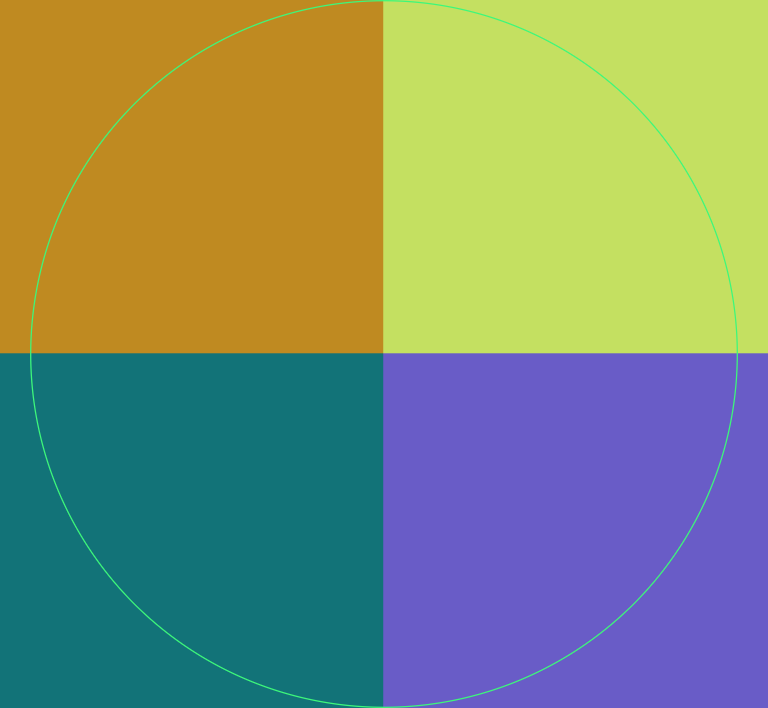
Reproduce this background procedurally as a Shadertoy shader.

```glsl
#define UPPER_LEFT vec3(0.75, 0.54, 0.13)
#define UPPER_RIGHT vec3(0.77, 0.88, 0.38)
#define LOWER_LEFT vec3(0.07, 0.45, 0.47)
#define LOWER_RIGHT vec3(0.41, 0.36, 0.78)
#define RING_COLOR vec3(0.24, 0.97, 0.48)
#define SPLIT vec2(0.499, 0.501)
#define RING_RADIUS 0.499
#define RING_WIDTH 0.0018

// Coverage of the positive side of an edge, one pixel soft
float coverage(float dist, float pixel) {
    return clamp(dist / pixel + 0.5, 0.0, 1.0);
}

vec3 quadrants(vec2 uv) {
    vec2 side = vec2(coverage(uv.x - SPLIT.x, 1.0 / iResolution.x),
                     coverage(uv.y - SPLIT.y, 1.0 / iResolution.y));
    vec3 lower = mix(LOWER_LEFT, LOWER_RIGHT, side.x);
    vec3 upper = mix(UPPER_LEFT, UPPER_RIGHT, side.x);
    return mix(lower, upper, side.y);
}

// Thin circle outline, measured in canvas heights
float ring(vec2 p, float pixel) {
    float dist = abs(length(p) - RING_RADIUS);
    return coverage(0.5 * RING_WIDTH - dist, pixel);
}

void mainImage(out vec4 fragColor, in vec2 fragCoord) {
    vec2 uv = fragCoord / iResolution.xy;
    vec2 centered = (fragCoord - 0.5 * iResolution.xy) / iResolution.y;

    vec3 color = quadrants(uv);
    color = mix(color, RING_COLOR, ring(centered, 1.0 / iResolution.y));
    fragColor = vec4(color, 1.0);
}
```
